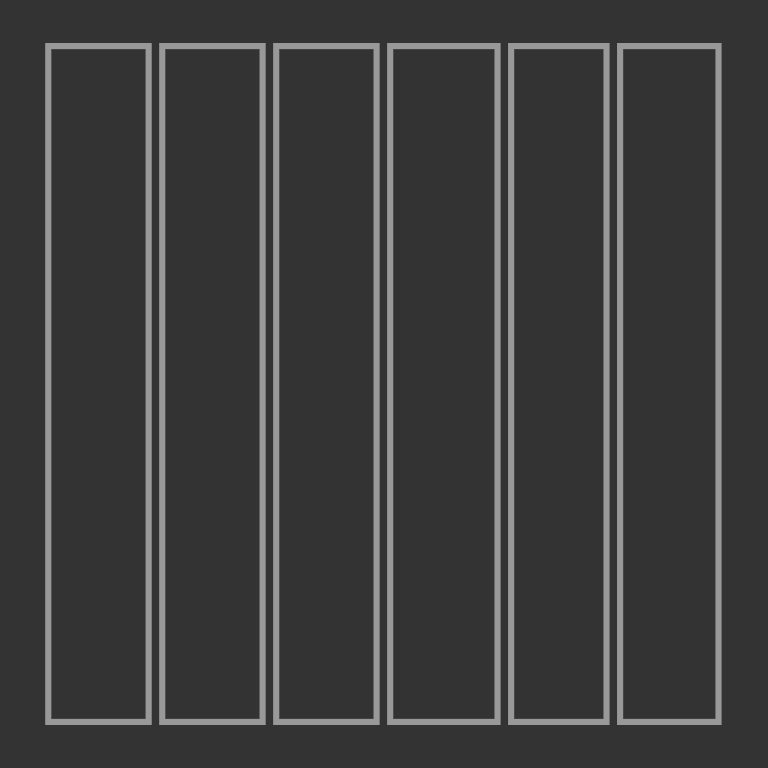
Write a WebGL 1 fragment shader that draws this pattern.

```glsl
precision highp float;

uniform vec2 u_resolution;

// Boundary between panels: evenly spaced, with two dividers nudged right
float dividerX(float index) {
    float nudge = 0.0091 * step(abs(index - 4.0), 0.5)
                + 0.0026 * step(abs(index - 5.0), 0.5);
    return 0.0540 + 0.1484 * index + nudge;
}

float boxDistance(vec2 p, vec2 halfSize) {
    vec2 q = abs(p) - halfSize;
    return length(max(q, 0.0)) + min(max(q.x, q.y), 0.0);
}

void main() {
    vec2 uv = gl_FragCoord.xy / u_resolution;
    float pixel = 1.0 / min(u_resolution.x, u_resolution.y);
    float lineWidth = 0.0080;
    float gap = 0.0097;

    // Six tall outlined panels, with the stroke inside each edge
    float outline = 0.0;
    for (int i = 0; i < 6; i++) {
        float left = dividerX(float(i)) + 0.5 * gap;
        float right = dividerX(float(i) + 1.0) - 0.5 * gap;
        vec2 center = vec2(0.5 * (left + right), 0.5);
        vec2 halfSize = vec2(0.5 * (right - left), 0.444);
        float d = boxDistance(uv - center, halfSize);
        float stroke = abs(d + 0.5 * lineWidth) - 0.5 * lineWidth;
        outline = max(outline, clamp(0.5 - stroke / pixel, 0.0, 1.0));
    }

    gl_FragColor = vec4(mix(vec3(0.2), vec3(0.6), outline), 1.0);
}
```
